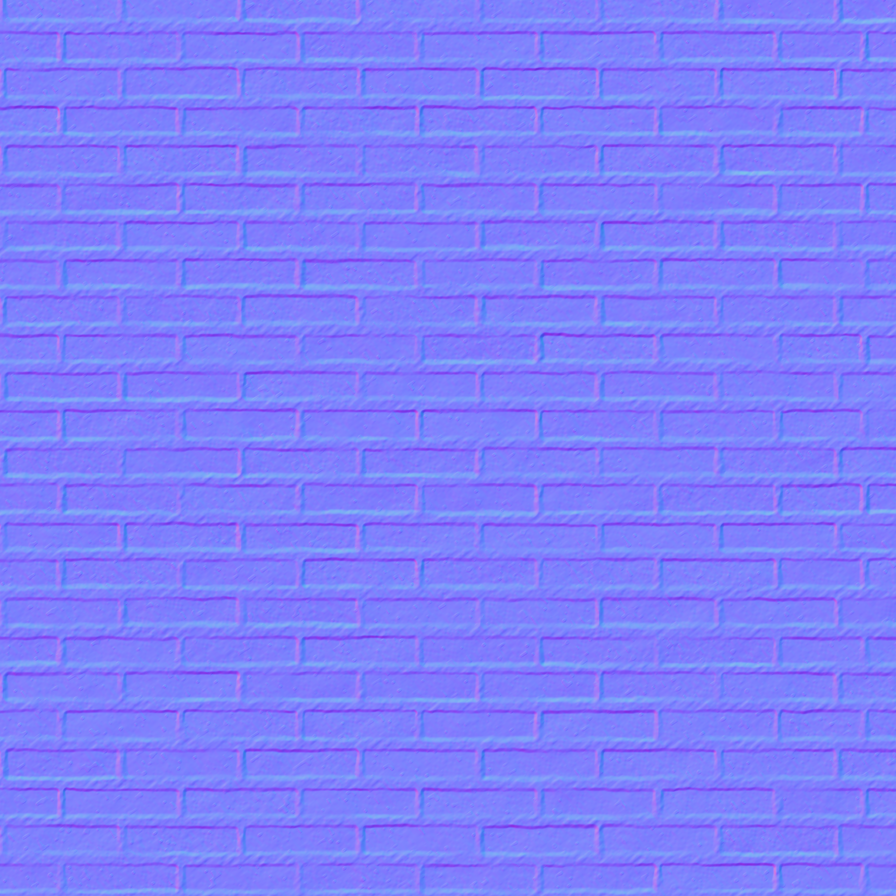
A Shadertoy shader for this texture map:

```glsl
// Tangent-space normal map of a running-bond brick wall, green axis pointing down.
// A height field of rounded bricks, grain and raked mortar is built in units of
// one course, then differentiated and encoded as colour.

const float COURSES = 23.73;      // courses down the canvas
const float COURSE_SHIFT = 0.723; // phase of the first course
const float BRICK_PITCH = 3.161;  // brick length plus joint, in courses
const float CUT_JOINT = 22.9;     // early joint of the shifted courses
const float HEAD_GAP = 0.14;      // vertical joint
const float RELIEF = 0.03;        // brick height above the mortar

float hash(vec2 p) {
    return fract(sin(dot(p, vec2(127.1, 311.7))) * 43758.5453);
}

float noise(vec2 p) {
    vec2 i = floor(p), f = fract(p);
    f = f * f * f * (f * (f * 6.0 - 15.0) + 10.0);
    float low = mix(hash(i), hash(i + vec2(1, 0)), f.x);
    float high = mix(hash(i + vec2(0, 1)), hash(i + vec2(1, 1)), f.x);
    return mix(low, high, f.y);
}

vec2 rotate(vec2 p, float angle) {
    float c = cos(angle), s = sin(angle);
    return vec2(c * p.x - s * p.y, s * p.x + c * p.y);
}

float roundBox(vec2 p, vec2 halfSize, float radius) {
    vec2 q = abs(p) - halfSize + radius;
    return length(max(q, 0.0)) + min(max(q.x, q.y), 0.0) - radius;
}

// Left and right joint positions of the brick that holds x
vec2 brickSpan(float x, float row) {
    float shifted = 1.0 - mod(row, 2.0);
    float start = mix(0.07, 1.63, shifted);
    float left = floor((x - start) / BRICK_PITCH) * BRICK_PITCH + start;
    float right = left + BRICK_PITCH;
    if (shifted > 0.5 && right > CUT_JOINT) {
        if (x > CUT_JOINT) {
            left = CUT_JOINT;
            right = left + BRICK_PITCH;
        } else {
            right = CUT_JOINT;
        }
    }
    return vec2(left, right);
}

// Sandy skin: soft swells, two sizes of grain and sparse pits
float brickGrain(vec2 p, float roughness) {
    float swell = 0.022 * noise(rotate(p, 0.4) * 1.6);
    float grain = 0.0062 * noise(rotate(p, 0.9) * 7.0)
                + 0.0046 * noise(rotate(p, 2.2) * 13.0 + 9.0);
    float pits = smoothstep(0.78, 0.95, noise(rotate(p, 0.6) * 7.5 + 31.0));
    return swell + grain * roughness - 0.005 * pits;
}

// Slanted trowel streaks over coarse sand
float mortarGrain(vec2 p) {
    vec2 slant = rotate(p, 0.7);
    return 0.015 * noise(slant * vec2(3.5, 9.0)) + 0.006 * noise(slant * 13.0);
}

float wallHeight(vec2 p) {
    float y = p.y - COURSE_SHIFT;
    float row = floor(y);
    vec2 span = brickSpan(p.x, row);
    vec2 id = vec2(floor(span.x * 2.0), row);

    // Slight differences in size and seat
    vec2 local = vec2(p.x - 0.5 * (span.x + span.y), y - row - 0.5);
    local.y += 0.07 * (hash(vec2(row, 4.0)) - 0.5) + 0.03 * (hash(id) - 0.5);
    vec2 halfSize = vec2(0.5 * (span.y - span.x - HEAD_GAP), 0.375);
    halfSize -= vec2(0.02, 0.035) * vec2(hash(id + 7.0), hash(vec2(row, 11.0)));

    // Worn outline: crisp upper arris, softer lower one
    float d = roundBox(local, halfSize, 0.08);
    d += 0.05 * (noise(p * 1.7) - 0.5) + 0.022 * (noise(rotate(p, 0.7) * 8.0) - 0.5);
    float wear = 0.8 + 0.5 * noise(p * 0.9 + 40.0);
    float bevel = wear * mix(0.052, 0.085, smoothstep(-0.25, 0.25, local.y));
    float brick = 1.0 - smoothstep(-bevel, bevel, d);

    // Each brick is seated with its own small tilt
    vec2 tilt = vec2(0.03, 0.045) * (vec2(hash(id + 23.0), hash(id + 29.0)) - 0.5);
    float relief = RELIEF * (0.8 + 0.4 * hash(id + 19.0));
    float face = relief + brickGrain(p, 0.7 + 0.6 * hash(id + 3.0)) - 0.006;
    face += tilt.x * clamp(local.x, -0.5, 0.5) + tilt.y * local.y;
    return mix(mortarGrain(p), face, brick);
}

void mainImage(out vec4 fragColor, in vec2 fragCoord) {
    vec2 uv = fragCoord / iResolution.xy;
    vec2 p = vec2(uv.x, 1.0 - uv.y) * COURSES;

    // Central differences, never finer than a pixel
    float e = max(0.022, 0.5 * COURSES / iResolution.y);
    vec2 slope = vec2(
        wallHeight(p + vec2(e, 0)) - wallHeight(p - vec2(e, 0)),
        wallHeight(p + vec2(0, e)) - wallHeight(p - vec2(0, e))) / (2.0 * e);

    vec3 normal = normalize(vec3(-slope, 1.0));
    vec3 color = (normal * 0.5 + 0.5) * vec3(0.995, 0.995, 0.993);
    fragColor = vec4(color, 1.0);
}
```
